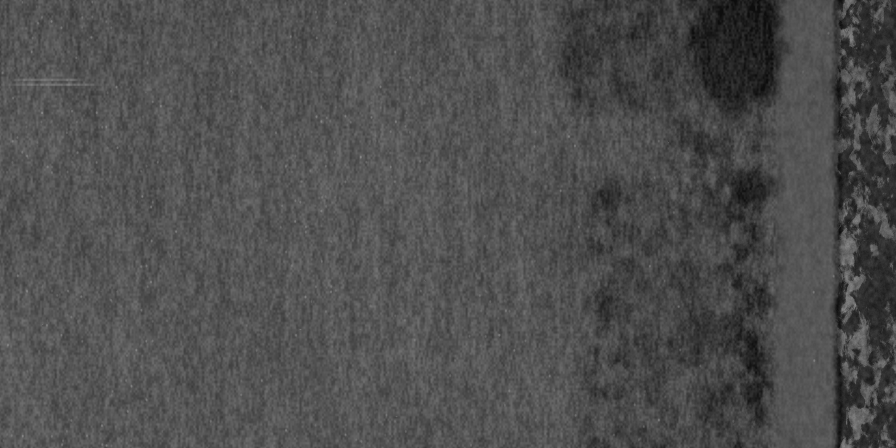
A Shadertoy shader for this texture:

```glsl
// Weathered grey wall: vertically brushed plaster, a mottled stained patch,
// a smooth strip and a dark crumbling border with pale flakes at the right.
// Built from stretched value noise, soft box masks and scattered specks.

#define BASE_GREY 0.335
#define GRAIN_AMOUNT 0.19
#define STREAK_AMOUNT 0.07
#define STAIN_DEPTH 0.15
#define SOOT_DEPTH 0.2
#define PATCH_LEFT 1.26
#define PATCH_RIGHT 1.722
#define BORDER_X 1.868
#define SPECK_CELLS 90.0

float hash(vec2 p) {
    vec3 q = fract(vec3(p.xyx) * 0.1031);
    q += dot(q, q.yzx + 33.33);
    return fract((q.x + q.y) * q.z);
}

float noise(vec2 p) {
    vec2 cell = floor(p), f = fract(p);
    f = f * f * (3.0 - 2.0 * f);
    float low = mix(hash(cell), hash(cell + vec2(1, 0)), f.x);
    float high = mix(hash(cell + vec2(0, 1)), hash(cell + vec2(1, 1)), f.x);
    return mix(low, high, f.y);
}

float fbm(vec2 p) {
    float sum = 0.0, gain = 0.5;
    for (int i = 0; i < 5; i++) {
        sum += gain * noise(p);
        p = mat2(0.8, 0.6, -0.6, 0.8) * p * 2.03 + 7.1;
        gain *= 0.55;
    }
    return sum / 1.055;
}

// Soft-edged interval: 1 between a and b
float band(float x, float a, float b, float soft) {
    return smoothstep(a - soft, a + soft, x) * (1.0 - smoothstep(b - soft, b + soft, x));
}

// Brushed plaster: fine grain, thin vertical streaks and faint clouds
float plaster(vec2 p) {
    float grain = noise(p * vec2(170.0, 60.0)) * 0.5 + noise(p * vec2(240.0, 190.0) + 17.0) * 0.5;
    float streak = noise(p * vec2(75.0, 9.0)) * 0.6 + noise(p * vec2(24.0, 2.5) + 9.0) * 0.4;
    float cloud = fbm(p * vec2(7.0, 4.0) + 3.0);
    return BASE_GREY + GRAIN_AMOUNT * (grain - 0.5) + STREAK_AMOUNT * (streak - 0.5)
         + 0.04 * (cloud - 0.5) - 0.015 * smoothstep(0.6, 1.0, p.y);
}

// Darkening of the mottled patch and the rounded soot blot at its top
float stains(vec2 p) {
    vec2 w = p + 0.06 * (vec2(fbm(p * 22.0), fbm(p * 22.0 + 40.0)) - 0.5);
    float mottle = smoothstep(0.3, 0.72, fbm(p * vec2(34.0, 25.0) + 5.0));
    float patchX = band(w.x, PATCH_LEFT, PATCH_RIGHT, 0.025);
    float upper = band(w.x, PATCH_LEFT, 1.6, 0.03) * smoothstep(0.72, 0.79, w.y);
    float lower = band(w.x, 1.32, PATCH_RIGHT, 0.03) * (1.0 - smoothstep(0.56, 0.64, w.y));
    float shoulder = band(w.x, 1.46, PATCH_RIGHT, 0.05) * band(w.y, 0.58, 0.73, 0.05);
    float columns = band(w.x, 1.31, 1.37, 0.03) * 0.4 + band(w.x, 1.63, 1.71, 0.04) * 0.65;
    float dark = 0.12 * patchX + upper * (0.2 + 0.5 * mottle)
               + lower * (0.12 + (0.5 + columns) * mottle) + shoulder * 0.75 * mottle;
    float blot = length((w - vec2(1.645, 0.9)) / vec2(0.115, 0.19));
    float soot = 1.0 - smoothstep(0.65, 1.12, blot);
    soot = max(soot, band(w.x, 1.56, 1.735, 0.03) * smoothstep(0.82, 0.95, w.y) * 0.85);
    return max(dark * STAIN_DEPTH, soot * SOOT_DEPTH);
}

// Crumbling border: dark ground, small pale flakes and coarse grit
float border(vec2 p) {
    vec2 w = p + 0.02 * (vec2(noise(p * 40.0), noise(p * 40.0 + 8.0)) - 0.5);
    float flakes = fbm(w * vec2(46.0, 25.0) + 21.0);
    float grit = fbm(p * vec2(110.0, 85.0));
    float inner = band(w.x, BORDER_X, 1.925, 0.018);
    float pale = inner * (band(w.y, 0.2, 0.54, 0.05) + smoothstep(0.83, 0.92, w.y)
               + 0.8 * (1.0 - smoothstep(0.04, 0.12, w.y)));
    float chip = smoothstep(0.48, 0.66, flakes + 0.12 * pale + 0.15 * (grit - 0.5));
    return 0.08 + 0.2 * grit + chip * (0.1 + 0.14 * grit + 0.07 * pale);
}

// Bright flecks, gathered in clusters on the brushed side
float specks(vec2 p) {
    vec2 g = p * SPECK_CELLS, cell = floor(g);
    vec2 centre = 0.3 + 0.4 * vec2(hash(cell + 11.0), hash(cell + 29.0));
    float cluster = smoothstep(0.5, 0.8, noise(p * vec2(9.0, 6.0) + 2.0)) * (1.0 - 0.7 * step(1.2, p.x));
    float present = step(0.997 - 0.07 * cluster, hash(cell));
    float d = length((fract(g) - centre) * vec2(1.2, 0.9));
    return present * (1.0 - smoothstep(0.05, 0.4, d)) * (0.3 + 0.7 * hash(cell + 53.0));
}

// Pair of faint horizontal scratches
float scratches(vec2 p) {
    float upper = band(p.x, 0.04, 0.18, 0.02) * (1.0 - smoothstep(0.001, 0.004, abs(p.y - 0.822)));
    float lower = band(p.x, 0.035, 0.22, 0.04) * (1.0 - smoothstep(0.001, 0.004, abs(p.y - 0.811)));
    return (upper + lower) * (0.4 + 0.6 * noise(p * vec2(60.0, 8.0)));
}

void mainImage(out vec4 fragColor, in vec2 fragCoord) {
    vec2 p = fragCoord / iResolution.xy * vec2(2.0, 1.0);
    float grey = plaster(p);

    // Smoother strip between patch and border
    float strip = band(p.x, 1.735, 1.86, 0.012);
    grey = mix(grey, 0.335 + 0.12 * (fbm(p * 60.0) - 0.5), 0.55 * strip);

    grey -= stains(p);
    grey += 0.15 * specks(p) + 0.12 * scratches(p);

    // Nearly straight seam with a soft shadow, then the border
    float seam = BORDER_X + 0.014 * (fbm(vec2(3.0, p.y * 16.0)) - 0.5);
    grey = mix(grey, border(p), smoothstep(-0.006, 0.008, p.x - seam));
    grey -= 0.11 * (1.0 - smoothstep(0.002, 0.016, abs(p.x - seam)));

    fragColor = vec4(vec3(clamp(grey, 0.05, 0.6)), 1.0);
}
```
